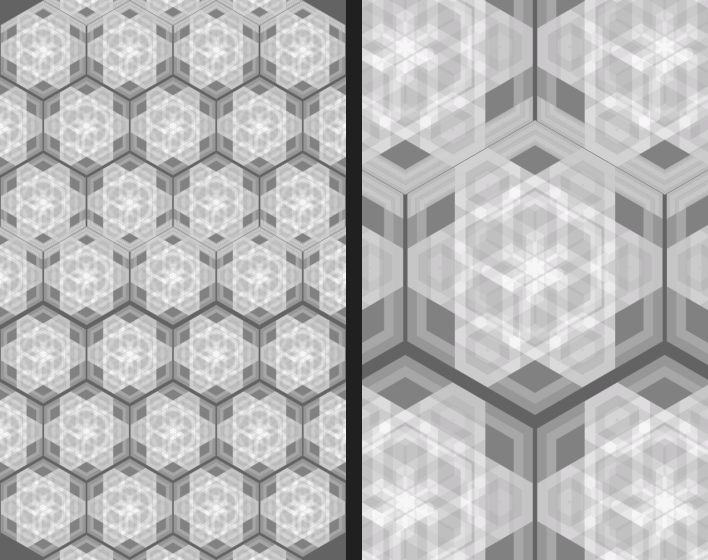
Left: the whole. Right: its middle third, enlarged.
This pattern is drawn by a Shadertoy shader. Its source:

```glsl
// Rows of pale hexagonal tiles built from translucent nested hexagons on dark grey.

const float COLUMNS = 4.0;         // tiles across the canvas
const int LAST_ROW = 7;            // rows run from -1 (cropped) to 7 (cropped)
const float FIRST_ROW_Y = 0.574;   // from the top, in tile widths
const float ROW_PITCH = 0.883;
const float ROW_SLIP = 0.034;      // how far rows close up at a seam
const float TILE_INRADIUS = 0.492;
const float NOTCH_DEPTH = 0.628;   // where the pale body is cut at each corner
const float PLATE_STEP = 0.372;    // spacing of plates along each direction
const float BAND_WIDTH = 0.085;
const float BAND_LIGHT = 0.052;
const float PLATE_LIGHT = 0.012;
const float TILE_VARIATION = 0.25;
const float GROUND_TONE = 0.39;
const float CORE_TONE = 0.51;
const float INNER_RIM_TONE = 0.66;
const float OUTER_RIM_TONE = 0.59;
const float SEAM_TONE = 0.77;
const float BODY_TONE = 0.735;
const vec3 TINT = vec3(1.0, 0.994, 1.0);

float hash(vec2 p) {
    return fract(sin(dot(p, vec2(127.1, 311.7))) * 43758.5453);
}

// Inradius of the pointy-top hexagon through p
float hexRadius(vec2 p) {
    p = abs(p);
    return max(p.x, dot(p, vec2(0.5, 0.866)));
}

float fill(float d, float aa) {
    return clamp(0.5 - d / aa, 0.0, 1.0);
}

// Strip just inside a boundary
float band(float d, float aa) {
    return fill(abs(d + 0.5 * BAND_WIDTH) - 0.5 * BAND_WIDTH, aa);
}

float spoke(vec2 p, vec2 dir, float len) {
    return length(p - dir * clamp(dot(p, dir), 0.0, len));
}

// Tile with inradius 1; seam is +1 for a light upper rim, -1 for a lower one
float tileTone(vec2 q, vec2 id, float seam, float aa) {
    float e = hexRadius(q);

    // Concentric rim, showing at the corners
    float tone = mix(CORE_TONE, INNER_RIM_TONE, fill(0.85 - e, aa));
    tone = mix(tone, OUTER_RIM_TONE, fill(0.925 - e, aa));
    float seamSide = fill(0.83 - dot(vec2(abs(q.x), q.y * seam), vec2(0.5, 0.866)), aa);
    float stripe = 0.05 * step(0.5, fract((e - 0.83) * 14.0));
    tone = mix(tone, SEAM_TONE + stripe, 0.8 * abs(seam) * seamSide);

    // Plates stepping out towards the six sides
    float body = fill(e - NOTCH_DEPTH, aa);
    float light = BAND_LIGHT * band(e - NOTCH_DEPTH, aa);
    for (int ring = 1; ring <= 2; ring++) {
        float offset = PLATE_STEP * float(ring);
        float r = NOTCH_DEPTH - 0.5 * offset;
        for (int side = 0; side < 6; side++) {
            float angle = float(side) * 1.0472;
            vec2 key = vec2(float(side), float(ring));
            float weight = 0.7 + 0.6 * hash(key)
                         + TILE_VARIATION * (hash(id + key * 7.0) - 0.5);
            float d = hexRadius(q - offset * vec2(cos(angle), sin(angle))) - r;
            float inside = fill(d, aa);
            body = max(body, inside);
            light += weight * (PLATE_LIGHT * inside
                   + BAND_LIGHT * (band(d, aa) + 0.6 * band(d + 0.16, aa)));
        }
    }

    // Bright hexagonal hook and three-way strokes
    float hook = mix(0.03, 0.09, smoothstep(-0.3, 0.3, q.x + 0.5 * q.y));
    light += hook * band(e - 0.52, aa);
    vec2 c = q + vec2(0.08, 0.2);
    float strokes = min(spoke(c, vec2(0.0, -1.0), 0.34),
                    min(spoke(c, vec2(0.866, 0.5), 0.3),
                        spoke(c, vec2(-0.866, 0.5), 0.34)));
    light += 0.07 * fill(strokes - 0.045, aa);

    tone = mix(tone, BODY_TONE, 0.88 * body);
    return min(tone + light * body, 0.97);
}

void mainImage(out vec4 fragColor, in vec2 fragCoord) {
    float unit = COLUMNS / iResolution.x;
    vec2 p = vec2(fragCoord.x, iResolution.y - fragCoord.y) * unit;
    float aa = 1.3 * unit / TILE_INRADIUS;
    float tone = GROUND_TONE;

    for (int row = -1; row <= LAST_ROW; row++) {
        float k = float(row);
        bool odd = (row & 1) == 1;
        float shift = odd ? 0.0 : 0.5;
        float column = floor(p.x - shift + 0.5);

        // The outermost rows lack their corner tiles
        bool outer = row < 0 || row == LAST_ROW;
        if (outer && (column < 0.5 || column > COLUMNS - 0.5)) continue;

        // Rows close up at the top edge and mid-way, then ease back
        float slip = row < 0 ? ROW_SLIP : (row > 2 ? -ROW_SLIP * exp(3.0 - k) : 0.0);
        vec2 center = vec2(column + shift, FIRST_ROW_Y + ROW_PITCH * k + slip);
        vec2 q = (p - center) * vec2(1.0, -1.0) / TILE_INRADIUS;
        float d = hexRadius(q) - 1.0;
        if (d > aa) continue;

        float seam = (row == 0 || row == 3) ? 1.0 : ((row < 0 || row == 2) ? -1.0 : 0.0);
        tone = mix(tone, tileTone(q, vec2(column, k), seam, aa), fill(d, aa));
    }
    fragColor = vec4(tone * TINT, 1.0);
}
```
